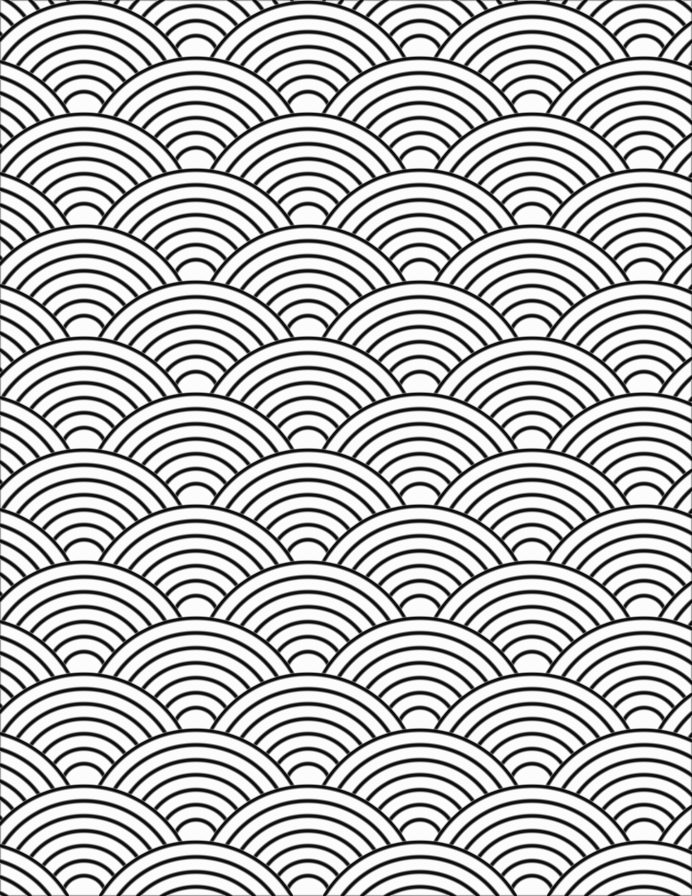
A Shadertoy shader for this pattern:

```glsl
// Overlapping wave scales: staggered rows of concentric black arcs on white.
#define RADIUS 0.125            // scale radius, in canvas heights
#define ORIGIN vec2(0.75, -0.018) // centre of the first scale, in radii
#define ROW_STEP 0.5            // row spacing, in radii
#define RINGS 7.0               // arcs per scale
#define RING_GAP 0.1335         // spacing of the arcs, in radii
#define LINE_WIDTH 0.034        // arc thickness, in radii
#define SOFTNESS 0.012          // half width of the edge blur, in radii
#define FRAME 0.006             // thin border line, in radii
#define INK vec3(0.05)
#define PAPER vec3(0.99)

// Ink coverage of the nearest arc at distance d from a scale centre.
float arcInk(float d, float blur) {
    float ring = clamp(round((1.0 - d) / RING_GAP), 0.0, RINGS - 1.0);
    float offset = abs(1.0 - d - ring * RING_GAP);
    return 1.0 - smoothstep(-blur, blur, offset - 0.5 * LINE_WIDTH);
}

// Distance to the nearest scale centre in a row; odd rows shift by a radius.
float centreDistance(vec2 p, float row) {
    float x = p.x - mod(row, 2.0);
    x -= 2.0 * round(0.5 * x);
    return length(vec2(x, p.y - row * ROW_STEP));
}

void mainImage(out vec4 fragColor, in vec2 fragCoord) {
    float unit = RADIUS * iResolution.y;
    float blur = max(SOFTNESS, 0.75 / unit);
    vec2 p = fragCoord / unit - ORIGIN;

    // Paint rows from back to front; lower rows cover the ones above.
    float ink = 0.0;
    float frontRow = floor((p.y - 1.0) / ROW_STEP);
    for (float i = 5.0; i >= 0.0; i--) {
        float d = centreDistance(p, frontRow + i);
        float cover = 1.0 - smoothstep(-blur, blur, d - 1.0 - 0.5 * LINE_WIDTH);
        ink = mix(ink, arcInk(d, blur), cover);
    }

    // Faint line around the canvas.
    vec2 margin = min(fragCoord, iResolution.xy - fragCoord) / unit;
    float edge = min(margin.x, margin.y);
    ink = max(ink, 0.6 * (1.0 - smoothstep(-blur, blur, edge - FRAME)));

    fragColor = vec4(mix(PAPER, INK, ink), 1.0);
}
```
